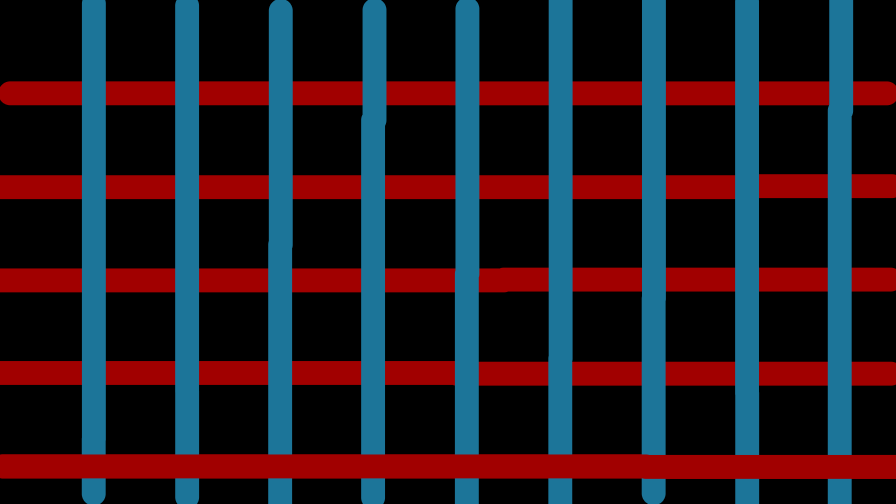
A Shadertoy shader for this pattern:

```glsl
float hash(float n) {
    n = fract(n * 0.1031);
    n *= n + 33.33;
    n *= n + n;
    return fract(n);
}

float capsule(vec2 p, float start, float end) {
    return length(vec2(p.x - clamp(p.x, start, end), p.y)) - 0.128;
}

// Hand-drawn line along x: two round-ended pieces, slightly offset where they join
float strokeDistance(vec2 p, float len, float seed) {
    float start = mix(-0.15, 0.12, hash(seed + 1.3));
    float end = len - mix(-0.15, 0.12, hash(seed + 7.7));
    float join = len * mix(0.1, 0.9, hash(seed + 13.1));
    float shift = 0.016 * (hash(seed + 19.9) - 0.5);
    return min(capsule(p - vec2(0.0, shift), start, join),
               capsule(p + vec2(0.0, shift), join, end));
}

float coverage(float distance, float pixel) {
    return clamp(0.5 - distance / pixel, 0.0, 1.0);
}

void mainImage(out vec4 fragColor, in vec2 fragCoord) {
    // One unit is the spacing between bars
    float pixel = 5.4 / iResolution.y;
    vec2 p = fragCoord * pixel;
    vec2 size = iResolution.xy * pixel;

    // Nearest of nine columns and five rows
    float column = clamp(round(p.x), 1.0, 9.0);
    float row = clamp(round(p.y - 0.4), 0.0, 4.0);
    float blueBar = coverage(strokeDistance(vec2(p.y, p.x - column - 0.005), size.y, column * 31.0), pixel);
    float redBar = coverage(strokeDistance(vec2(p.x, p.y - row - 0.4), size.x, row * 47.0 + 500.0), pixel);

    // Columns cover the rows, except the bottom row, which lies on top
    vec3 red = vec3(0.63, 0.0, 0.0);
    vec3 color = red * redBar;
    color = mix(color, vec3(0.11, 0.46, 0.60), blueBar);
    color = mix(color, red, row < 0.5 ? redBar : 0.0);
    fragColor = vec4(color, 1.0);
}
```
